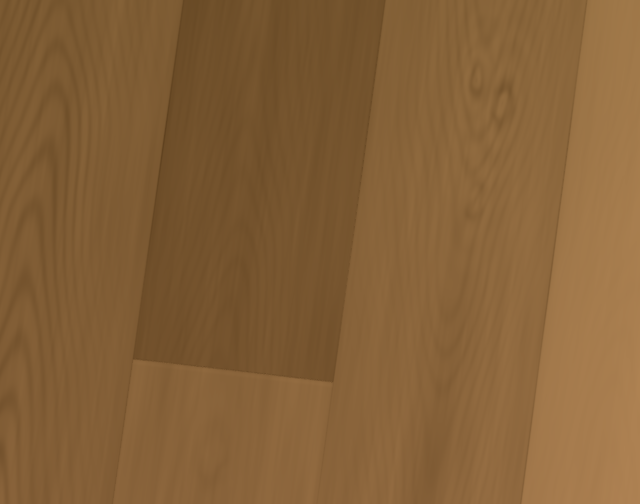
Write a WebGL 2 fragment shader that draws this texture.

```glsl
#version 300 es
precision highp float;
// Slanted oak floor planks: four columns and one butt joint in the second.
// Plank space (u across, y along) carries fibres, arched grain and knots;
// each board has its own tone, and soft light rises toward the lower right.
#define SEAM_START 0.2235
#define PLANK_WIDTH 0.405
#define SLANT 0.1407
#define TAPER 0.0048
#define SEAM_HALF 0.0014
#define SEAM_SOFT 0.0018
#define SEAM_DARK 0.25
#define FIBRE 0.13
#define ARCH 0.15
#define KNOT 0.27
#define LIGHT_SLOPE vec2(0.17, -0.10)

uniform vec2 u_resolution;
out vec4 fragColor;

const vec3 DARK_OAK = vec3(0.430, 0.300, 0.160);
const vec3 PALE_OAK = vec3(0.700, 0.522, 0.335);
// Board tones from left to right, then the short board below the joint
const float TONE[5] = float[5](0.34, 0.12, 0.41, 0.64, 0.42);
// Knots: centre, half width, strength
const vec4 KNOTS[4] = vec4[4](
    vec4(0.947, 0.843, 0.014, 0.9), vec4(0.998, 0.793, 0.020, 1.0),
    vec4(0.943, 0.603, 0.018, 0.5), vec4(0.422, 0.098, 0.028, 0.3));

float hash(vec2 p) {
    return fract(sin(dot(p, vec2(127.1, 311.7))) * 43758.5453);
}

float noise(vec2 p) {
    vec2 i = floor(p), f = fract(p);
    f = f * f * (3.0 - 2.0 * f);
    return mix(mix(hash(i), hash(i + vec2(1, 0)), f.x),
               mix(hash(i + vec2(0, 1)), hash(i + vec2(1, 1)), f.x), f.y);
}

// Streaks along the board, from broad bands to fine pores
float fibres(vec2 g) {
    float broad = noise(g * vec2(6.0, 1.6)) - 0.5;
    float mid = noise(g * vec2(22.0, 3.0) + 17.0) - 0.5;
    float fine = noise(g * vec2(70.0, 9.0) + 41.0) - 0.5;
    return broad * 0.9 + mid * 0.6 + fine * 0.5;
}

// Nested arches with their peaks on the line u = centre
float arches(vec2 g, float centre, float rings) {
    float d = g.x - centre + 0.10 * (noise(g * vec2(2.0, 4.0)) - 0.5);
    float h = g.y + 2.4 * (sqrt(d * d + 0.006) - 0.077);
    h += 0.12 * (noise(g * vec2(4.0, 5.0) + 7.0) - 0.5);
    float wave = 0.5 + 0.5 * sin(6.2832 * rings * h);
    float patchy = 0.4 + 1.0 * noise(g * vec2(5.0, 3.0) + 23.0);
    return (0.4 - wave * wave) * patchy * exp(-9.0 * d * d);
}

// Dark outline, pale heart and fading rings around every knot
float knots(vec2 p) {
    float sum = 0.0;
    for (int i = 0; i < 4; i++) {
        vec2 d = p - KNOTS[i].xy;
        d.x -= SLANT * d.y;
        d += 0.008 * (vec2(noise(p * 45.0), noise(p * 45.0 + 9.0)) - 0.5);
        float r = length(d * vec2(1.0, 0.40)) / KNOTS[i].z;
        float rim = exp(-11.0 * (r - 0.75) * (r - 0.75));
        float uneven = 0.3 + 0.9 * noise(p * 28.0 + 3.0);
        float halo = 0.25 * sin(r * 5.0) * exp(-0.45 * r);
        sum += KNOTS[i].w * (halo + 0.12 * exp(-r * r) - rim * uneven * 0.7);
    }
    return sum;
}

float softLine(float dist, float halfWidth, float blur) {
    return 1.0 - smoothstep(halfWidth - blur, halfWidth + blur, abs(dist));
}

void main() {
    vec2 p = gl_FragCoord.xy / u_resolution.y;
    float blur = max(SEAM_SOFT, 1.0 / u_resolution.y);

    // Board coordinates
    float width = PLANK_WIDTH - TAPER * p.y;
    float u = (p.x - SEAM_START - SLANT * p.y) / width;
    float board = floor(u);
    float jointDist = p.y - (0.288 - 0.046 * u);
    float inJointColumn = step(0.0, u) * step(u, 1.0);
    float below = smoothstep(blur, -blur, jointDist);

    // Tones blended across the seams, then light
    float tone = TONE[0];
    for (int i = 1; i < 4; i++) {
        float t = i == 1 ? mix(TONE[1], TONE[4], below) : TONE[i];
        tone = mix(tone, t, smoothstep(-blur, blur, (u - float(i - 1)) * width));
    }
    tone += dot(p - vec2(0.64, 0.5), LIGHT_SLOPE);
    tone += 0.28 * max(u - 2.0, 0.0) + 0.05 * (noise(p * 4.0) - 0.5);

    // Grain, offset on each board; arches hang downward on the knotted one
    float shortBoard = below * inJointColumn;
    float knotted = board == 1.0 ? 1.0 : 0.0;
    float calm = board > 1.0 ? 0.4 : 1.0;
    vec2 g = vec2(u + 13.0 * board, p.y + 5.0 * board + 31.0 * shortBoard);
    tone += FIBRE * calm * fibres(g);
    float arched = board < 0.0 ? 1.0 : mix(0.35 * calm, 0.6, knotted);
    float centre = 14.0 * board + mix(0.42, 0.52, knotted);
    g.y *= 1.0 - 2.0 * knotted;
    tone += ARCH * arched * (1.0 - 0.6 * shortBoard) * arches(g, centre, 9.0);

    // Dark flame down the heart of the knotted board
    float flame = (u - 1.50 - 0.06 * sin(p.y * 4.5)) / 0.10;
    tone -= 0.13 * knotted * exp(-flame * flame) * smoothstep(0.7, 0.35, p.y);
    tone += KNOT * knots(p);

    // Worn seams, their soft shade, and the joint with a faint lower bevel
    float seam = clamp(floor(u + 0.5), 0.0, 2.0);
    float seamDist = (u - seam) * width;
    float wear = 0.35 + 0.8 * noise(vec2(seam * 9.0, p.y * 7.0));
    wear *= seam == 1.0 ? 0.6 : 1.0;
    tone -= SEAM_DARK * wear * softLine(seamDist, SEAM_HALF, blur);
    tone -= 0.06 * exp(-abs(seamDist) / 0.007);
    tone -= SEAM_DARK * 0.6 * inJointColumn * softLine(jointDist, SEAM_HALF, blur);
    tone += 0.04 * inJointColumn * softLine(jointDist + 0.007, 0.003, 0.003);

    // Slightly olive toward the top
    vec3 color = mix(DARK_OAK, PALE_OAK, tone);
    color *= mix(vec3(1.0), vec3(0.985, 1.005, 0.975), p.y);
    fragColor = vec4(clamp(color, 0.0, 1.0), 1.0);
}
```
